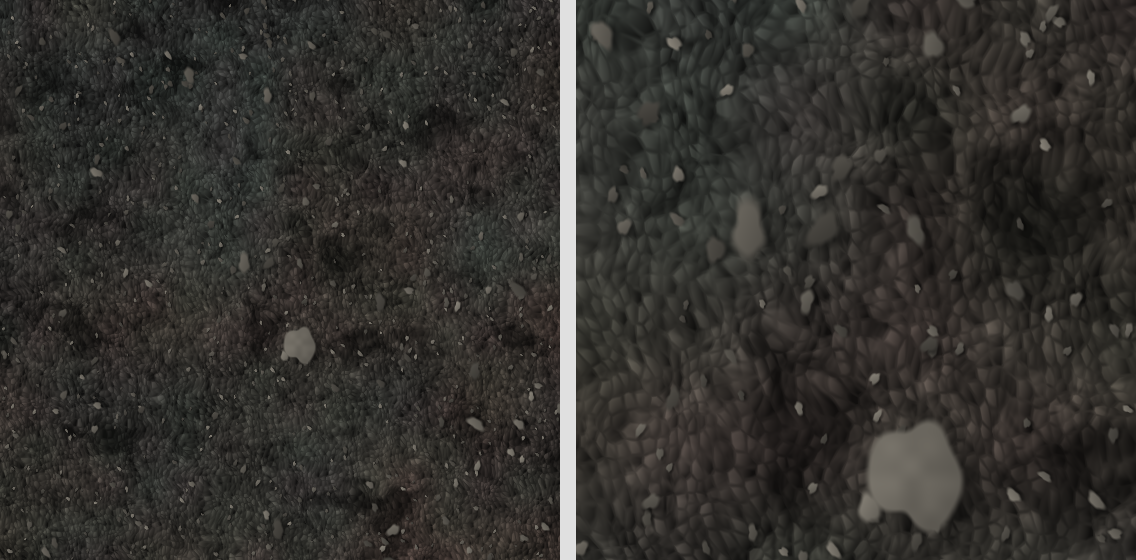
Left, the full canvas; right, a detail of the centre.
Give the GLSL for this texture, as a WebGL 2 fragment shader.

```glsl
#version 300 es
precision highp float;
// Dark, damp soil with fine tilted grains, shaded hollows and scattered pale pebbles.

uniform vec2 u_resolution;
out vec4 fragColor;

vec2 hash2(vec2 p) {
    vec3 q = fract(p.xyx * vec3(0.1031, 0.1030, 0.0973));
    q += dot(q, q.yzx + 33.33);
    return fract((q.xx + q.yz) * q.zy);
}

float valueNoise(vec2 p) {
    vec2 i = floor(p), f = fract(p);
    f = f * f * (3.0 - 2.0 * f);
    float low = mix(hash2(i).x, hash2(i + vec2(1, 0)).x, f.x);
    float high = mix(hash2(i + vec2(0, 1)).x, hash2(i + vec2(1, 1)).x, f.x);
    return mix(low, high, f.y);
}

// Cellular noise: each grain has its own tone, a lit left flank and a dark seam.
float grains(vec2 p) {
    float nearest = 9.0, second = 9.0, tone = 0.0;
    vec2 offset = vec2(0.0);
    for (int y = -1; y <= 1; y++)
    for (int x = -1; x <= 1; x++) {
        vec2 cell = floor(p) + vec2(x, y);
        vec2 d = p - cell - 0.1 - 0.8 * hash2(cell);
        float dist = length(d);
        if (dist < nearest) {
            second = nearest;
            nearest = dist;
            offset = d;
            tone = hash2(cell + 57.0).y;
        } else {
            second = min(second, dist);
        }
    }
    float body = smoothstep(0.0, 0.4, second - nearest);
    return (tone - 0.5 + 0.9 * dot(offset, vec2(-0.8, 0.6))) * body - 0.18 * (1.0 - body);
}

// Angular rounded outline of unit radius: negative inside.
float stone(vec2 p, float seed) {
    float a = atan(p.y, p.x);
    return length(p) / (1.0 + 0.14 * sin(2.0 * a + seed) + 0.10 * sin(3.0 * a + seed * 2.3)
        + 0.06 * sin(5.0 * a + seed * 4.1)) - 1.0;
}

// Lays a stone over the ground, with a soft shadow on its right.
vec3 addStone(vec3 ground, vec2 p, float seed, float tone, float softness) {
    float shadow = smoothstep(0.5, -0.5, stone(p - vec2(0.7, -0.15), seed));
    float cover = smoothstep(softness, -softness, stone(p, seed));
    vec3 face = tone * vec3(1.04, 1.0, 0.92) * (1.0 + 0.12 * dot(p, vec2(-0.8, 0.6)));
    return mix(ground * (1.0 - 0.35 * shadow), face, cover);
}

// One layer of sparse pebbles, at most one in each cell.
vec3 scatter(vec3 ground, vec2 uv, float scale, float chance, float seed) {
    vec2 p = uv * scale;
    for (int y = -1; y <= 1; y++)
    for (int x = -1; x <= 1; x++) {
        vec2 cell = floor(p) + vec2(x, y);
        vec2 pick = hash2(cell + seed);
        if (pick.x > chance) continue;
        vec2 look = hash2(cell + seed + 31.0);
        float angle = 1.9 * (look.x - 0.4);
        vec2 d = p - cell - hash2(cell + seed + 73.0);
        d = mat2(cos(angle), -sin(angle), sin(angle), cos(angle)) * d;
        d /= mix(0.16, 0.32, look.y) * vec2(0.8, 1.3);
        float tone = mix(0.25, 0.47, pick.y * pick.y);
        ground = addStone(ground, d, look.x * 40.0, tone, 0.3);
    }
    return ground;
}

void main() {
    vec2 uv = gl_FragCoord.xy / u_resolution.y;

    // Tilted, wavering coordinates for the grain
    vec2 warp = vec2(valueNoise(uv * 34.0), valueNoise(uv * 34.0 + 91.0)) - 0.5;
    vec2 p = (uv + 0.014 * warp) * mat2(1.2, 0.3, -0.2, 0.85);

    // Brightness: broad patches, clods and fine grains
    float light = 0.199;
    light += 0.040 * (valueNoise(uv * 5.0 + 7.0) - 0.5);
    light += 0.050 * (valueNoise(uv * 17.0 + 23.0) - 0.5);
    light += 0.055 * (valueNoise(p * 52.0 + 5.0) - 0.5);
    light += 0.080 * grains(p * 62.0 + 11.0);
    light += 0.110 * grains(p * 118.0 + 47.0);
    light -= 0.018 * smoothstep(0.5, 1.0, uv.y);

    // Shaded hollows, slightly wider than tall
    float hollow = valueNoise(uv * vec2(13.0, 18.0) + 0.8 * warp + 3.0);
    light *= 1.0 - 0.45 * smoothstep(0.72, 0.97, hollow);

    // Cool grey to warm brown, with rusty and mossy patches
    float warmth = 0.5 + 0.35 * (uv.x - uv.y) + 0.9 * (valueNoise(uv * 7.0 + 61.0) - 0.5);
    vec3 tint = mix(vec3(0.97, 1.01, 0.97), vec3(1.11, 0.99, 0.89), clamp(warmth, 0.0, 1.0));
    float patches = valueNoise(uv * 15.0 + 83.0) - 0.5;
    tint += patches * vec3(0.09, -0.05, 0.01);
    vec3 color = max(light, 0.06) * tint;

    // Pebbles from grit to small stones, then one larger stone
    color = scatter(color, uv, 85.0, 0.07, 13.0);
    color = scatter(color, uv, 48.0, 0.06, 129.0);
    color = scatter(color, uv, 26.0, 0.025, 211.0);
    vec2 d = (uv - vec2(0.536, 0.384)) / vec2(0.025, 0.034);
    float mottle = 0.40 + 0.05 * (valueNoise(uv * 90.0) - 0.5);
    color = addStone(color, d, 2.0, mottle, 0.09);

    fragColor = vec4(color, 1.0);
}
```
